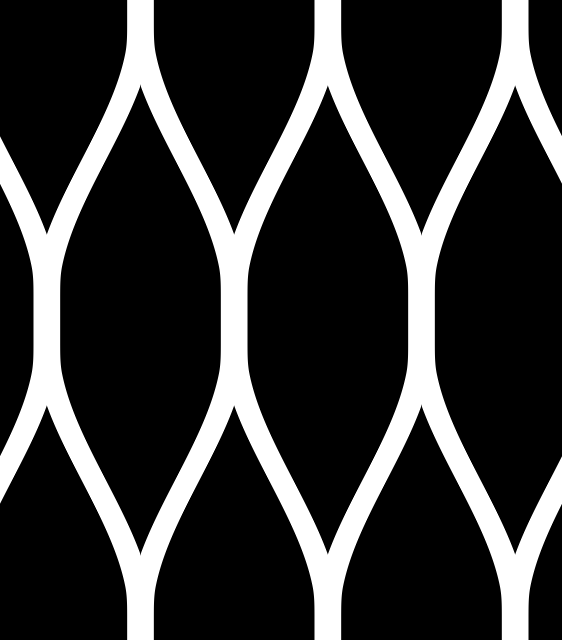
Give the GLSL for this pattern, as a Shadertoy shader.

```glsl
// White wire netting of tall rounded hexagons on black, three cells across
// and one down. Each cell is folded to a quarter, where a single strand runs
// straight, then swings over to the next column along an S-curve.

// Signed horizontal distance to the strand, in cell widths
float strandDistance(vec2 uv) {
    // Fold about the upright columns and about the middle row
    float side = abs(fract(3.0 * uv.x + 0.25) - 0.5);
    float rise = abs(fract(uv.y) - 0.5);

    // Centre line: half a cell sideways between the two rows of uprights
    float centre = 0.5 * smoothstep(0.0378, 0.4622, rise);

    // Strands are slightly slimmer where they slant
    float slant = smoothstep(0.04, 0.13, 0.5 - abs(2.0 * rise - 0.5) - 0.0378);
    float halfWidth = mix(0.0712, 0.0650, slant);

    return abs(side - centre) - halfWidth;
}

void mainImage(out vec4 fragColor, in vec2 fragCoord) {
    vec2 uv = fragCoord / iResolution.xy;

    // Edge blend one pixel wide
    float pixel = 3.0 / iResolution.x;
    float wire = clamp(0.5 - strandDistance(uv) / pixel, 0.0, 1.0);

    fragColor = vec4(vec3(wire), 1.0);
}
```
